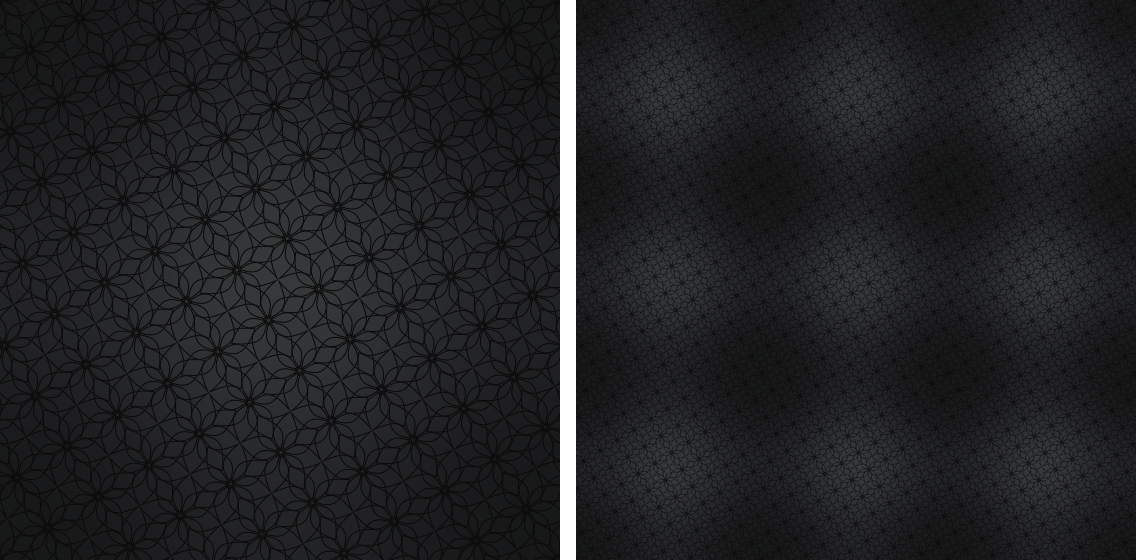
Left: one tile. Right: repeated 3 by 3.
Reproduce this pattern procedurally as a three.js fragment shader.

```glsl
#define TURN vec2(8.0, 5.0)
#define ORIGIN vec2(0.513, 0.574)
#define HALF_WIDTH 0.0088
#define PETAL_BASE 0.05
#define PETAL_TIP 0.466
#define PETAL_WIDTH 0.075
#define STAR_RADIUS 0.085
#define DARK vec3(0.090, 0.092, 0.094)
#define LIGHT vec3(0.214, 0.219, 0.227)
#define INK vec3(0.038, 0.039, 0.040)

varying vec2 vUv;

const float PI = 3.14159265;

vec2 rotate(vec2 p, float angle) {
  float c = cos(angle), s = sin(angle);
  return vec2(c * p.x - s * p.y, s * p.x + c * p.y);
}

// Outline of a leaf lying along +x, widest beyond its middle
float petal(vec2 p) {
  float span = PETAL_TIP - PETAL_BASE;
  float t = (p.x - PETAL_BASE) / span;
  float width = 4.0 * PETAL_WIDTH * t * (1.0 - t) * (0.7 + 0.6 * t);
  float slope = 4.0 * PETAL_WIDTH / span * (0.7 - 0.2 * t - 1.8 * t * t);
  float d = abs(abs(p.y) - width) / sqrt(1.0 + slope * slope);
  return max(d, (abs(t - 0.5) - 0.5) * span);
}

// Eight-pointed star with an octagon at its heart
float star(vec2 p) {
  float inner = STAR_RADIUS * cos(0.375 * PI);
  float d = abs(p.x - inner);
  d = min(d, abs(p.y - inner));
  d = min(d, abs((p.x - p.y) * sqrt(0.5) - inner));
  return max(d, length(p) - STAR_RADIUS);
}

// Curve from a petal tip to the meeting point of four cells
float ray(vec2 p, vec2 tip) {
  float s = clamp((0.5 - p.y) / (0.5 - tip.y), 0.0, 1.0);
  float bend = 0.5 - tip.x;
  float slope = 1.6 * bend / (0.5 - tip.y) * pow(s, 0.6);
  float d = abs(p.x - 0.5 + bend * pow(s, 1.6)) / sqrt(1.0 + slope * slope);
  float taper = 0.004 * (1.0 - smoothstep(0.0, 0.25, s));
  return max(d + taper, tip.y - p.y);
}

// Curve from a petal tip across to the point of the far diamond
float diamondSide(vec2 p, vec2 tip) {
  float x = p.x - 0.5;
  float slope = -0.458 - 1.686 * x;
  float d = abs(p.y - 0.15 + 0.458 * x + 0.843 * x * x);
  d /= sqrt(1.0 + slope * slope);
  return max(d, max(tip.x - p.x, x - 0.23));
}

// Distance to the nearest line of the flower lattice
float flowerLattice(vec2 g) {
  vec2 q = abs(fract(g + 0.5) - 0.5);
  if (q.y > q.x) q = q.yx;

  // Petal axis along +x, folded about itself
  vec2 leaf = rotate(q, -PI / 8.0);
  leaf.y = abs(leaf.y);
  float d = min(petal(leaf), petal(rotate(leaf, -PI / 4.0)));
  d = min(d, star(leaf));

  vec2 tip = rotate(vec2(PETAL_TIP, 0.0), PI / 8.0);
  d = min(d, ray(q, tip));
  d = min(d, diamondSide(q, tip));
  return min(d, diamondSide(vec2(1.0 - q.x, q.y), tip));
}

void main() {
  // Whole-number turn keeps the slanted lattice seamless
  vec2 p = vUv - ORIGIN;
  vec2 g = vec2(dot(p, TURN), dot(p, vec2(-TURN.y, TURN.x)));
  float pixel = fwidth(vUv.x) * length(TURN);

  // Soft central glow that wraps at the edges
  vec2 wave = 0.5 - 0.5 * cos(2.0 * PI * vUv);
  float glow = 0.5 * (wave.x + wave.y);
  vec3 color = mix(DARK, LIGHT, pow(glow, 1.45));
  color.b += 0.02 * glow * (1.0 - glow);

  float d = flowerLattice(g);
  float line = 1.0 - smoothstep(-0.6 * pixel, 0.6 * pixel, d - HALF_WIDTH);
  gl_FragColor = vec4(mix(color, INK, line), 1.0);
}
```
